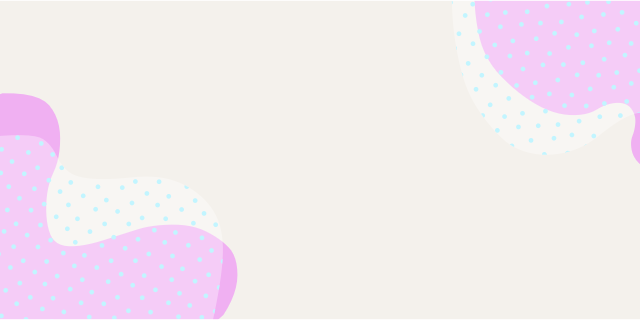
Reproduce this background procedurally as a Shadertoy shader.

```glsl
// Soft pink blobs in two corners of a cream canvas, each under a translucent
// white veil sprinkled with cyan dots. Blobs are closed quadratic B-splines
// turned into signed distances; dots are slightly wobbled skewed lattices.

const int KNOTS = 16;
const int STEPS = 6;

const vec3 CREAM = vec3(0.957, 0.945, 0.925);
const vec3 PINK  = vec3(0.940, 0.690, 0.950);
const vec3 CYAN  = vec3(0.760, 0.960, 1.000);
const vec3 WHITE = vec3(1.0);

const float VEIL_ALPHA = 0.36;
const float DOT_RADIUS = 0.0073;
const float BORDER     = 0.0025;

// Control polygons, in units of the canvas height
const vec2 LEFT_BLOB[KNOTS] = vec2[KNOTS](
    vec2(-.104, .706), vec2(.120, .711), vec2(.188, .630), vec2(.188, .505),
    vec2(.146, .417), vec2(.143, .302), vec2(.172, .232), vec2(.260, .229),
    vec2(.391, .271), vec2(.474, .297), vec2(.599, .299), vec2(.688, .255),
    vec2(.742, .198), vec2(.742, .083), vec2(.654, -.052), vec2(-.156, -.120));

const vec2 LEFT_VEIL[KNOTS] = vec2[KNOTS](
    vec2(-.104, .568), vec2(.109, .583), vec2(.161, .547), vec2(.193, .479),
    vec2(.240, .445), vec2(.339, .438), vec2(.479, .453), vec2(.578, .427),
    vec2(.656, .365), vec2(.695, .286), vec2(.698, .172), vec2(.664, -.016),
    vec2(.625, -.146), vec2(.300, -.146), vec2(-.156, -.146), vec2(-.156, .220));

const vec2 RIGHT_BLOB[KNOTS] = vec2[KNOTS](
    vec2(1.479, 1.156), vec2(1.482, .948), vec2(1.516, .812), vec2(1.620, .706),
    vec2(1.729, .643), vec2(1.833, .638), vec2(1.896, .677), vec2(1.958, .680),
    vec2(1.987, .641), vec2(1.984, .594), vec2(1.969, .557), vec2(1.979, .505),
    vec2(2.026, .464), vec2(2.161, .401), vec2(2.161, 1.156), vec2(1.823, 1.156));

const vec2 RIGHT_VEIL[KNOTS] = vec2[KNOTS](
    vec2(1.411, 1.156), vec2(1.411, .948), vec2(1.432, .807), vec2(1.466, .698),
    vec2(1.531, .604), vec2(1.604, .534), vec2(1.708, .510), vec2(1.823, .536),
    vec2(1.922, .617), vec2(1.992, .651), vec2(2.083, .656), vec2(2.161, .688),
    vec2(2.161, 1.0), vec2(2.161, 1.156), vec2(1.823, 1.156), vec2(1.563, 1.156));

// Point on a quadratic Bezier arc
vec2 bezier(vec2 a, vec2 b, vec2 c, float t) {
    return mix(mix(a, b, t), mix(b, c, t), t);
}

// Signed distance to the closed spline of a control polygon
float splineDistance(vec2 p, vec2 knots[KNOTS]) {
    float nearest = 1e5;
    float side = 1.0;
    for (int i = 0; i < KNOTS; i++) {
        vec2 knot = knots[i];
        vec2 start = 0.5 * (knots[(i + KNOTS - 1) % KNOTS] + knot);
        vec2 end = 0.5 * (knot + knots[(i + 1) % KNOTS]);
        vec2 a = start;
        for (int s = 1; s <= STEPS; s++) {
            vec2 b = bezier(start, knot, end, float(s) / float(STEPS));
            vec2 edge = b - a;
            vec2 rel = p - a;
            vec2 gap = rel - edge * clamp(dot(rel, edge) / dot(edge, edge), 0.0, 1.0);
            nearest = min(nearest, dot(gap, gap));
            // Flip the side at each crossing of a horizontal ray
            bool crosses = (a.y > p.y) != (b.y > p.y);
            if (crosses && rel.x < edge.x * rel.y / edge.y) side = -side;
            a = b;
        }
    }
    return side * sqrt(nearest);
}

// Signed distance to dots on a wobbled lattice spanned by two steps
float dotDistance(vec2 p, vec2 origin, vec2 stepA, vec2 stepB) {
    mat2 lattice = mat2(stepA, stepB);
    vec2 q = inverse(lattice) * (p - origin);
    vec2 cell = floor(q + 0.5);
    vec2 wobble = 0.09 * sin(cell.yx * vec2(2.3, 1.7) + cell * vec2(0.9, 3.1));
    return length(lattice * (q - cell - wobble)) - DOT_RADIUS;
}

// Antialiased coverage of a signed distance
float coverage(float d, float pixel) {
    return clamp(0.5 - d / pixel, 0.0, 1.0);
}

// Pink blob, then the veil with its dots
vec3 paintCorner(vec3 color, float blob, float veil, float dots, float pixel) {
    color = mix(color, PINK, coverage(blob, pixel));
    color = mix(color, WHITE, VEIL_ALPHA * coverage(veil, pixel));
    return mix(color, CYAN, coverage(max(dots, veil), pixel));
}

void mainImage(out vec4 fragColor, in vec2 fragCoord) {
    float pixel = 1.0 / iResolution.y;
    vec2 p = fragCoord * pixel;

    float leftDots = dotDistance(p, vec2(.260, .388), vec2(.0326, -.0417), vec2(.0438, .0310));
    float rightDots = dotDistance(p, vec2(1.682, .607), vec2(.0443, -.0404), vec2(.0195, .0482));

    vec3 color = CREAM;
    color = paintCorner(color, splineDistance(p, LEFT_BLOB),
                        splineDistance(p, LEFT_VEIL), leftDots, pixel);
    color = paintCorner(color, splineDistance(p, RIGHT_BLOB),
                        splineDistance(p, RIGHT_VEIL), rightDots, pixel);

    // Thin white rule along the top and bottom
    color = mix(color, WHITE, coverage(min(p.y, 1.0 - p.y) - BORDER, pixel));
    fragColor = vec4(color, 1.0);
}
```
